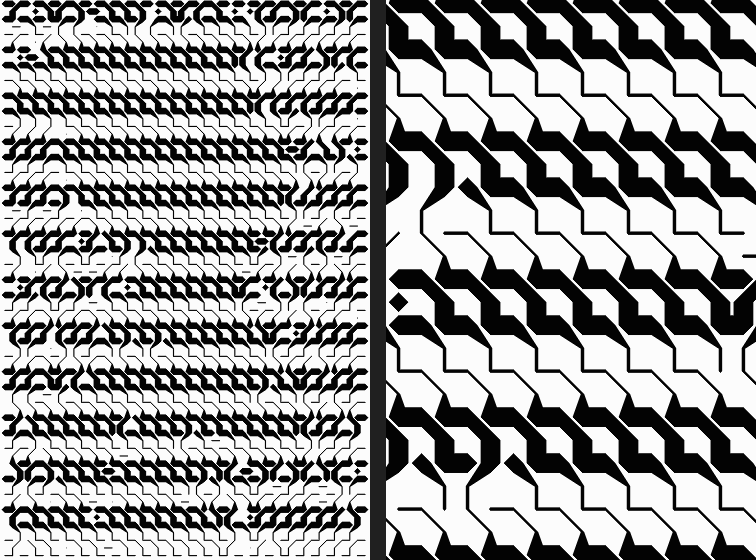
Left: the whole. Right: its middle third, enlarged.
A WebGL 1 fragment shader for this pattern:

```glsl
precision highp float;
// Stepped strands on a lattice, swelling to black bands and thinning to hairlines.

uniform vec2 u_resolution;

const vec3 PAPER = vec3(0.99);
const vec3 INK = vec3(0.01);
const float CELLS_ACROSS = 48.28;        // lattice cells per canvas width
const vec2 MARGIN = vec2(0.64, 0.5);     // first lattice point, in cells
const vec2 BARS = vec2(24.0, 37.0);      // horizontal bars across and down
const float BAND_ROWS = 6.0;             // rows per thick and thin cycle
const float THICK_ROWS = 3.0;
const float LAST_THICK_ROW = 70.0;
const float THICK_RADIUS = 0.43;
const float THIN_RADIUS = 0.075;
const float CALM_CHAOS = 0.03;
const float EDGE_CHAOS = 0.42;

const float EMPTY = 0.0;
const float FALLING = 1.0;
const float RISING = 2.0;

float hash(vec2 p) {
  vec3 q = fract(vec3(p.xyx) * vec3(0.1031, 0.1030, 0.0973));
  q += dot(q, q.yzx + 33.33);
  return fract((q.x + q.y) * q.z);
}

float strandRadius(float row) {
  bool thick = mod(row + 0.5, BAND_ROWS) < THICK_ROWS && row < LAST_THICK_ROW + 0.5;
  return thick ? THICK_RADIUS : THIN_RADIUS;
}

// Diamond distance to a point of the segment, less the radius there.
float diamondAt(vec2 p, vec2 a, vec2 d, float ra, float rb, float t) {
  t = clamp(t, 0.0, 1.0);
  vec2 q = abs(p - a - d * t);
  return q.x + q.y - mix(ra, rb, t);
}

// Tapered stroke with diamond caps; the minimum lies at one of four places.
float stroke(vec2 p, vec2 a, vec2 b) {
  vec2 d = b - a;
  float ra = strandRadius(a.y);
  float rb = strandRadius(b.y);
  float tx = abs(d.x) > 0.5 ? (p.x - a.x) / d.x : 0.0;
  float ty = abs(d.y) > 0.5 ? (p.y - a.y) / d.y : 0.0;
  return min(min(diamondAt(p, a, d, ra, rb, 0.0), diamondAt(p, a, d, ra, rb, 1.0)),
             min(diamondAt(p, a, d, ra, rb, tx), diamondAt(p, a, d, ra, rb, ty)));
}

bool gapExists(vec2 id) {
  return id.x > -0.5 && id.y > -0.5 && id.x < BARS.x - 1.5 && id.y < BARS.y - 1.5;
}

// Direction of the link beside a bar: falling in the middle, rising at the sides.
float linkState(vec2 id) {
  if (!gapExists(id)) return EMPTY;
  vec2 uv = (id + 0.5) / (BARS - 1.0);
  float left = 0.17 + 0.13 * sin(9.0 * uv.y - 3.1) + 0.06 * sin(31.0 * uv.y);
  float right = 0.76 + 0.09 * sin(15.0 * uv.y - 3.1);
  float inside = min(uv.x - left, right - uv.x);
  float chaos = mix(EDGE_CHAOS, CALM_CHAOS, smoothstep(-0.1, 0.1, inside));
  chaos = max(chaos, 0.75 * (1.0 - smoothstep(0.02, 0.07, uv.y)));
  chaos = max(chaos, 0.35 * smoothstep(0.72, 0.9, uv.y));
  if (hash(id + 7.0) < chaos) return floor(hash(id + 91.0) * 3.0);
  return inside > 0.0 ? FALLING : RISING;
}

// A diagonal and a vertical join two bars; an empty gap keeps a dot or dash.
float linkDistance(vec2 p, vec2 id, float state) {
  vec2 o = 2.0 * id + vec2(1.0, 0.0);
  vec2 q = p - o;
  if (state == RISING) q.x = 1.0 - q.x;
  q += vec2(0.0, o.y);
  vec2 top = vec2(0.0, o.y);
  vec2 middle = top + vec2(1.0, 1.0);
  if (state == EMPTY) {
    float pick = hash(id + 43.0);
    vec2 start = pick < 0.5 ? middle : top + vec2(0.0, 1.0);
    return stroke(q, start, middle);
  }
  return min(stroke(q, top, middle), stroke(q, middle, top + vec2(1.0, 2.0)));
}

// A bar gives way wherever links already turn back at one of its ends.
bool barExists(vec2 id, float below) {
  if (id.x < -0.5 || id.y < -0.5 || id.x > BARS.x - 0.5 || id.y > BARS.y - 0.5) return false;
  bool leftTurn = linkState(id - 1.0) == FALLING
               && linkState(id - vec2(1.0, 0.0)) == RISING;
  bool rightTurn = below == FALLING && linkState(id - vec2(0.0, 1.0)) == RISING;
  return !leftTurn && !rightTurn;
}

void main() {
  float cellsPerPixel = CELLS_ACROSS / u_resolution.x;
  vec2 fromTop = vec2(gl_FragCoord.x, u_resolution.y - gl_FragCoord.y);
  vec2 p = fromTop * cellsPerPixel - MARGIN;
  vec2 home = floor(p / 2.0);
  float dist = 9.0;
  for (int j = -1; j <= 1; j++) {
    for (int i = -1; i <= 1; i++) {
      vec2 id = home + vec2(float(i), float(j));
      float state = linkState(id);
      if (gapExists(id)) dist = min(dist, linkDistance(p, id, state));
      if (barExists(id, state)) dist = min(dist, stroke(p, 2.0 * id, 2.0 * id + vec2(1.0, 0.0)));
    }
  }
  float ink = clamp(0.5 - dist / cellsPerPixel, 0.0, 1.0);
  gl_FragColor = vec4(mix(PAPER, INK, ink), 1.0);
}
```
